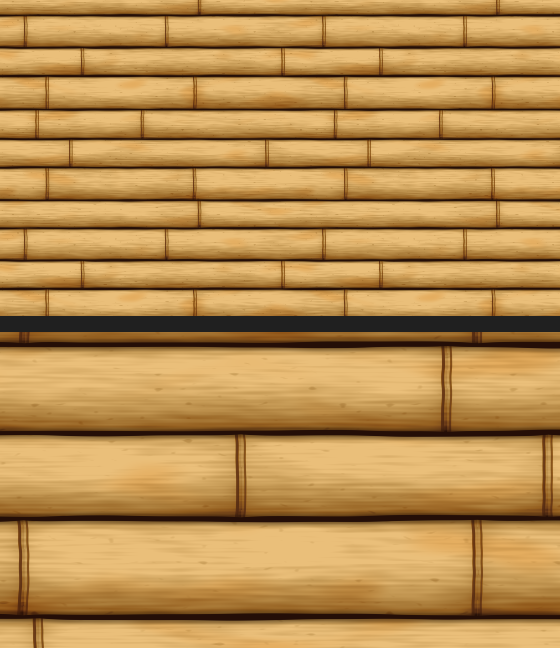
Top, the full canvas; bottom, a detail of the centre.
This texture is drawn by a Shadertoy shader. Its source:

```glsl
// Horizontal bamboo canes stacked in a repeating tile of seven uneven rows.
// Each row has a rounded tone profile, jointed nodes and periodic gradient
// noise for fibres and stains; one tone value then picks from a colour ramp.

#define TILE vec2(0.9444, 0.6736)  // tile size in canvas heights
#define TILE_TOP 0.0486            // first row edge below the canvas top
#define GAP 0.0030                 // half width of the gap between canes
#define NODE_HALF 0.0045           // half width of the node ridge
#define NODE_BOW 0.0035            // sideways bend of a node
#define FIBRE 0.13                 // strength of the fine streaks
#define STAIN 0.55                 // strength of the amber stains

const int ROWS = 7;

// Row edges, from the top down, as fractions of the tile
const float EDGE[8] = float[8](0.0, 0.151, 0.285, 0.443, 0.581, 0.715, 0.869, 1.0);

// The two node positions of each row; the last row has a single node
const vec2 NODES[7] = vec2[7](
    vec2(0.086, 0.559), vec2(0.277, 0.949), vec2(0.159, 0.654),
    vec2(0.125, 0.478), vec2(0.238, 0.895), vec2(0.159, 0.652),
    vec2(0.669, 0.669));

// Colour ramp from deep shadow to lit straw
const vec3 RAMP[6] = vec3[6](
    vec3(0.20, 0.08, 0.04), vec3(0.42, 0.23, 0.09), vec3(0.58, 0.37, 0.12),
    vec3(0.67, 0.49, 0.23), vec3(0.79, 0.62, 0.35), vec3(0.92, 0.75, 0.48));

float hash(vec2 p) {
    return fract(sin(dot(p, vec2(127.1, 311.7))) * 43758.55);
}

float gradientDot(vec2 cell, vec2 offset, float period) {
    cell.x = mod(cell.x, period);
    float angle = 6.2832 * hash(cell);
    return dot(vec2(cos(angle), sin(angle)), offset);
}

// Gradient noise that wraps in x after a whole number of cells
float noise(vec2 p, float period) {
    vec2 i = floor(p), f = p - i;
    vec2 u = f * f * f * (f * (f * 6.0 - 15.0) + 10.0);
    vec2 e = vec2(1.0, 0.0);
    return mix(
        mix(gradientDot(i, f, period), gradientDot(i + e, f - e, period), u.x),
        mix(gradientDot(i + e.yx, f - e.yx, period),
            gradientDot(i + e.xx, f - e.xx, period), u.x), u.y);
}

// Noise over one cane: cells.x along the tile, cells.y across the cane
float caneNoise(vec2 cane, vec2 cells, float seed) {
    return noise(cane * cells + vec2(0.0, seed * 61.0), cells.x);
}

vec3 ramp(float tone) {
    float t = clamp(tone, 0.0, 0.999) * 5.0;
    int i = int(t);
    return mix(RAMP[i], RAMP[i + 1], fract(t));
}

float line(float d, float halfWidth, float aa) {
    return 1.0 - smoothstep(halfWidth - aa, halfWidth + aa, abs(d));
}

void mainImage(out vec4 fragColor, in vec2 fragCoord) {
    vec2 p = fragCoord / iResolution.y;
    float aa = 0.6 / iResolution.y;

    // Position in the tile, then in the row; v runs from top to bottom
    vec2 tile = fract(vec2(p.x, 1.0 - p.y - TILE_TOP) / TILE);
    int row = 0;
    for (int i = 1; i < ROWS; i++) if (tile.y >= EDGE[i]) row = i;
    float rowSize = EDGE[row + 1] - EDGE[row];
    float v = (tile.y - EDGE[row]) / rowSize;
    float height = rowSize * TILE.y;
    float seed = float(row) + 1.0;
    vec2 cane = vec2(tile.x, v);

    // Signed distance to the nearest bowed node
    vec2 toNode = (fract(tile.x - NODES[row] + 0.5) - 0.5) * TILE.x;
    bool first = abs(toNode.x) < abs(toNode.y);
    float d = first ? toNode.x : toNode.y;
    float nodeSeed = hash(vec2(seed, first ? 3.0 : 8.0));
    d -= NODE_BOW * (nodeSeed - 0.3) * (4.0 * v * (1.0 - v) - 0.5);
    d += 0.0012 * noise(vec2(v * 5.0, nodeSeed * 90.0), 64.0);
    float segment = step(NODES[row].x, tile.x) * step(tile.x, NODES[row].y);

    // Rounded light profile, with a slight change from segment to segment
    float low = clamp((v - 0.38) / 0.62, 0.0, 1.0);
    float high = max(1.0 - v / 0.2, 0.0);
    float tone = 1.0 - 0.68 * pow(low, 1.6) - 0.5 * high * high;
    tone += 0.06 * (hash(vec2(seed, segment + 20.0)) - 0.6);

    // Fibres, cloudy wear and small dark flecks
    tone += FIBRE * (caneNoise(cane, vec2(9.0, 34.0), seed)
                   + 0.7 * caneNoise(cane, vec2(26.0, 15.0), seed + 9.0));
    float cloud = caneNoise(cane, vec2(6.0, 2.3), seed + 18.0);
    tone += 0.12 * cloud;
    float fleck = caneNoise(cane, vec2(58.0, 17.0), seed + 27.0);
    tone -= 0.14 * smoothstep(0.36, 0.6, fleck);

    // Node: soft shade on both sides, a raised ridge and two dark grooves
    tone -= (d < 0.0 ? 0.20 : 0.12) * exp(-abs(d) / 0.014);
    tone -= 0.10 * line(d, NODE_HALF, aa);
    float groove = max(line(d + NODE_HALF, 0.0016, aa),
                       0.8 * line(d - NODE_HALF * 0.8, 0.0011, aa));
    tone = mix(tone, 0.10, 0.85 * groove);

    vec3 color = ramp(tone);
    float stain = smoothstep(0.1, 0.5, caneNoise(cane, vec2(7.0, 2.0), seed + 36.0));
    color *= mix(vec3(1.0), vec3(0.95, 0.82, 0.58), STAIN * stain);

    // Gap shadow, pinched where the cane swells at a node
    float gap = GAP * (1.0 - 0.55 * exp(-abs(d) / 0.02));
    gap *= 1.0 + 0.7 * caneNoise(vec2(tile.x, 0.5), vec2(11.0, 1.0), seed + 45.0);
    float edge = min(v, 1.0 - v) * height;
    color *= mix(0.72, 1.0, smoothstep(gap, gap + 0.006, edge));
    color = mix(RAMP[0] * 0.7, color, smoothstep(gap - aa, gap + aa, edge));

    fragColor = vec4(color, 1.0);
}
```
